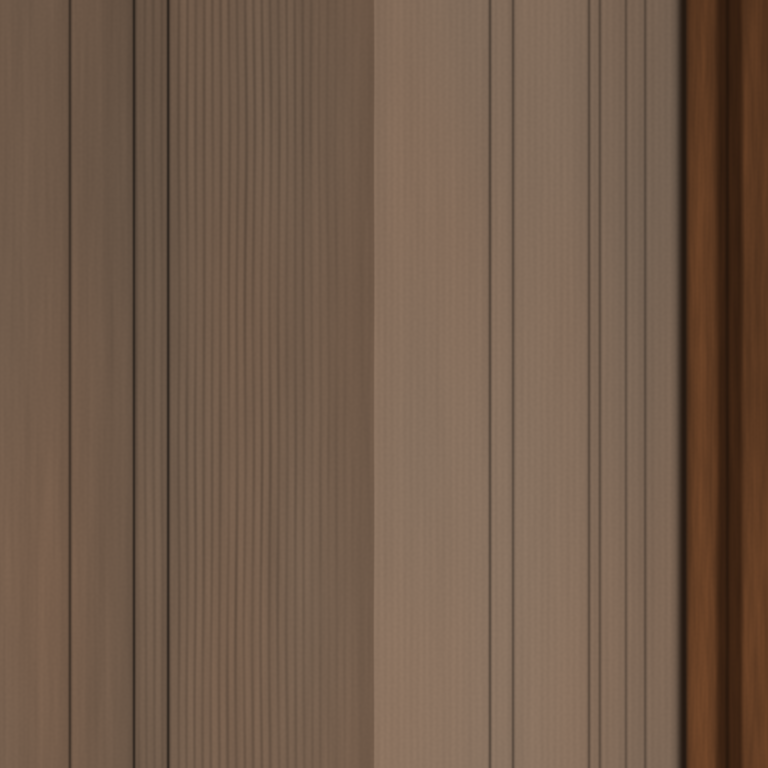
This texture is drawn by a Shadertoy shader. Its source:

```glsl
// Vertical wood panelling: a dark ribbed board, a paler grooved board and a brown frame at the right.

const vec3 DARK_BOARD  = vec3(0.448, 0.362, 0.295);
const vec3 PALE_BOARD  = vec3(0.530, 0.440, 0.368);
const vec3 FRAME_WOOD  = vec3(0.365, 0.228, 0.135);
const vec3 FRAME_SHADE = vec3(0.225, 0.132, 0.072);
const vec3 GAP_COLOR   = vec3(0.130, 0.085, 0.055);
const float BOARD_EDGE = 0.487;
const float FRAME_EDGE = 0.893;
const float RIB_START  = 0.222;
const float RIB_PITCH  = 0.0108;
const float RIB_DEPTH  = 0.085;
const float GRAIN_DEPTH = 0.055;
const float SPECK_DEPTH = 0.022;
const float GROOVE_WIDTH = 0.0020;

// Groove position and strength, left to right
const int GROOVE_COUNT = 9;
const vec2 GROOVES[GROOVE_COUNT] = vec2[](
    vec2(0.091, 0.40), vec2(0.1745, 0.50), vec2(0.219, 0.52),
    vec2(0.638, 0.32), vec2(0.668, 0.30), vec2(0.767, 0.28),
    vec2(0.781, 0.24), vec2(0.815, 0.20), vec2(0.840, 0.22));

vec2 hashGradient(vec2 cell) {
    vec3 p = fract(cell.xyx * vec3(0.1031, 0.1030, 0.0973));
    p += dot(p, p.yzx + 33.33);
    float angle = 6.28318 * fract((p.x + p.y) * p.z);
    return vec2(cos(angle), sin(angle));
}

float gradientNoise(vec2 p) {
    vec2 i = floor(p), f = fract(p);
    vec2 u = f * f * f * (f * (f * 6.0 - 15.0) + 10.0);
    float a = dot(hashGradient(i), f);
    float b = dot(hashGradient(i + vec2(1, 0)), f - vec2(1, 0));
    float c = dot(hashGradient(i + vec2(0, 1)), f - vec2(0, 1));
    float d = dot(hashGradient(i + vec2(1, 1)), f - vec2(1, 1));
    return mix(mix(a, b, u.x), mix(c, d, u.x), u.y);
}

// Long vertical fibres at three scales
float grain(vec2 p) {
    float sum = 0.0, gain = 0.6;
    vec2 scale = vec2(45.0, 1.6);
    for (int i = 0; i < 3; i++) {
        sum += gain * gradientNoise(p * scale + float(i) * 17.3);
        scale *= vec2(2.1, 2.6);
        gain *= 0.7;
    }
    return sum;
}

float bell(float x, float width) {
    return exp(-x * x / (width * width));
}

float grooveShade(float x) {
    float light = 1.0;
    for (int i = 0; i < GROOVE_COUNT; i++) {
        float d = x - GROOVES[i].x;
        light *= 1.0 - GROOVES[i].y * bell(d, GROOVE_WIDTH);
        light *= 1.0 - 0.14 * GROOVES[i].y * bell(d, GROOVE_WIDTH * 4.0);
        light *= 1.0 + 0.10 * GROOVES[i].y * bell(d - 0.005, GROOVE_WIDTH);
    }
    return light;
}

// Slightly wavering ribs that fade toward the board edge
float ribShade(vec2 p) {
    float wobble = 0.0035 * gradientNoise(p * vec2(9.0, 3.0));
    float wave = 0.5 + 0.5 * cos(6.28318 * (p.x - RIB_START + wobble) / RIB_PITCH);
    float ribs = smoothstep(RIB_START, RIB_START + 0.012, p.x)
               * (1.0 - smoothstep(0.34, BOARD_EDGE, p.x));
    float narrow = step(0.176, p.x) * step(p.x, 0.217) * 0.65;
    float strength = max(ribs, narrow) + 0.13;
    float variation = 0.85 + 0.7 * gradientNoise(p * vec2(60.0, 4.0));
    return 1.0 - RIB_DEPTH * strength * variation * (wave * wave * 1.6 - 0.35);
}

vec3 boards(vec2 p, float aa) {
    float pale = smoothstep(-aa, aa, p.x - BOARD_EDGE - 0.0015 * gradientNoise(vec2(2.0, p.y * 4.0)));
    vec3 dark = DARK_BOARD * ribShade(p);
    dark *= 1.0 - 0.05 * bell(p.x - 0.165, 0.06);
    dark *= 1.0 - 0.035 * smoothstep(0.42, BOARD_EDGE, p.x);
    vec3 light = PALE_BOARD * (1.0 - 0.10 * smoothstep(0.69, 0.86, p.x));
    light *= 1.0 - 0.012 * cos(6.28318 * p.x / 0.0085);
    vec3 color = mix(dark, light, pale);
    color *= grooveShade(p.x) * (1.0 + GRAIN_DEPTH * mix(1.6, 0.8, pale) * grain(p));

    // Soft light from below and drifting warm and cool areas
    color *= mix(1.025, 0.955, smoothstep(0.1, 1.0, p.y));
    float tint = gradientNoise(p * vec2(7.0, 2.0) + 4.0);
    color *= 1.0 + tint * vec3(0.03, -0.005, -0.03);
    return color * (1.0 - 0.55 * smoothstep(0.855, FRAME_EDGE, p.x) * smoothstep(0.87, FRAME_EDGE, p.x));
}

vec3 frame(vec2 p) {
    float recess = smoothstep(0.928, 0.940, p.x) * (1.0 - smoothstep(0.962, 0.971, p.x));
    vec3 color = mix(FRAME_WOOD, FRAME_SHADE, recess);
    color *= 1.0 - 0.28 * bell(p.x - 0.947, 0.003);
    color *= 1.0 + 0.10 * bell(p.x - 0.912, 0.011);
    color *= 1.0 + 0.24 * grain(p * vec2(1.2, 1.8) + 8.0);
    return color * mix(1.05, 0.91, p.y);
}

void mainImage(out vec4 fragColor, in vec2 fragCoord) {
    vec2 p = fragCoord / iResolution.xy;
    float aa = 1.2 / iResolution.x;
    vec3 color = mix(boards(p, aa), frame(p), smoothstep(-aa, aa, p.x - FRAME_EDGE));
    color = mix(color, GAP_COLOR, 0.88 * bell(p.x - 0.8905, 0.0055));
    color *= 1.0 + SPECK_DEPTH * gradientNoise(p * 210.0);
    fragColor = vec4(clamp(color, 0.0, 1.0), 1.0);
}
```
